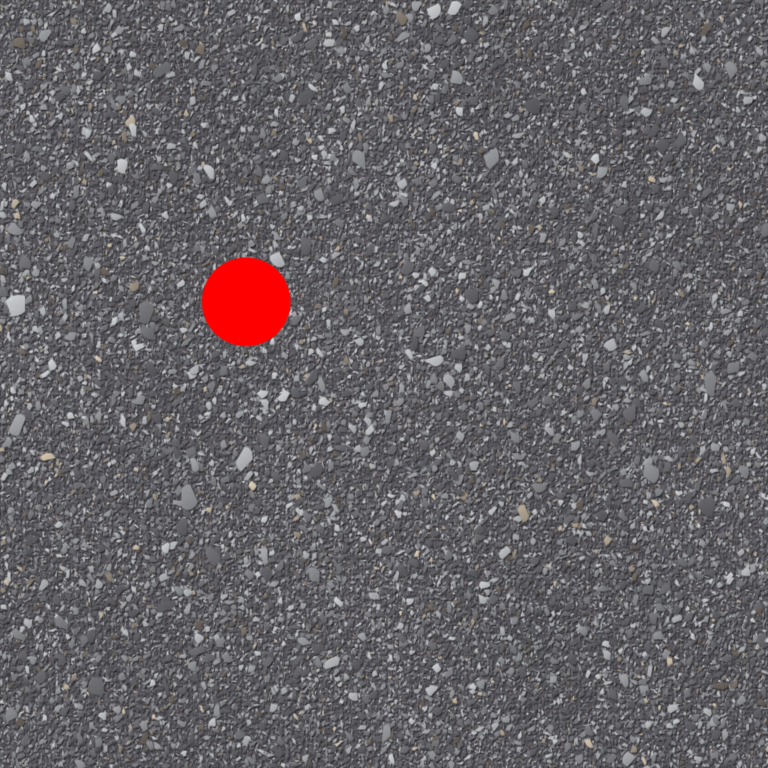
Give the GLSL for this texture, as a WebGL 2 fragment shader.

```glsl
#version 300 es
precision highp float;

#define LAYERS 6
#define FINEST_CELLS 210.0
#define LAYER_RATIO 0.68
#define DENSITY 0.95
#define RARITY 0.14
#define EDGE 0.0014
#define SHADOW 0.30
#define BINDER vec3(0.335, 0.327, 0.35)
#define STONE_DARK vec3(0.36, 0.36, 0.38)
#define STONE_LIGHT vec3(0.79, 0.80, 0.81)
#define DISC vec3(0.3205, 0.607, 0.0577)
#define DISC_COLOUR vec3(1.0, 0.0, 0.0)

uniform vec2 u_resolution;
out vec4 fragColour;

vec4 hash4(vec2 p, float seed) {
    vec4 q = fract(vec4(p.xyx + seed * 7.31, p.y + seed * 3.17)
                   * vec4(0.1031, 0.1030, 0.0973, 0.1099));
    q += dot(q, q.wzxy + 33.33);
    return fract((q.xxyz + q.yzzw) * q.zywx);
}

mat2 rotation(float angle) {
    float c = cos(angle), s = sin(angle);
    return mat2(c, s, -s, c);
}

// Ellipse clipped by two slanted facets, in units of its radius
float chippedStone(vec2 p, float aspect, vec2 chips) {
    vec2 q = vec2(p.x / aspect, p.y);
    float d = length(q) - 1.0;
    float a = 6.2832 * chips.x;
    float b = a + 1.5 + 2.5 * chips.y;
    d = max(d, dot(q, vec2(cos(a), sin(a))) - 0.62);
    d = max(d, dot(q, vec2(cos(b), sin(b))) - 0.72);
    return d * aspect;
}

// Broad, faint unevenness from layered sines
float mottling(vec2 p) {
    float sum = 0.0, amplitude = 0.5;
    for (int i = 0; i < 4; i++) {
        p = rotation(1.1) * p * 1.9 + 2.7;
        sum += amplitude * sin(p.x + 1.3 * sin(p.y)) * sin(p.y * 1.2);
        amplitude *= 0.6;
    }
    return sum;
}

// One jittered grid of stones, painted over the colour beneath
vec3 paintStones(vec3 colour, vec2 uv, float cells, float density, float seed) {
    vec2 home = floor(uv * cells);
    vec2 light = normalize(vec2(-0.6, 0.8));
    for (int j = -1; j <= 1; j++)
    for (int i = -1; i <= 1; i++) {
        vec2 id = home + vec2(i, j);
        vec4 place = hash4(id, seed);
        vec4 look = hash4(id, seed + 11.0);
        vec4 shape = hash4(id, seed + 23.0);
        if (place.z > density) continue;

        // Upright stones with a scattered lean
        float radius = mix(0.27, 0.54, look.x) / cells;
        float lean = (place.w + shape.z - 1.0) * 1.7 - 0.2;
        mat2 turn = rotation(-lean);
        vec2 offset = (uv - (id + 0.1 + 0.8 * place.xy) / cells) / radius;
        float aspect = mix(0.42, 0.85, look.y);
        float d = chippedStone(turn * offset, aspect, shape.xy) * radius;

        // Shadow thrown to the lower right
        vec2 shadowOffset = offset + light * 0.0022 / radius;
        float shade = chippedStone(turn * shadowOffset, aspect, shape.xy) * radius;
        colour *= 1.0 - SHADOW * smoothstep(EDGE, -EDGE, shade);

        // Mostly grey faces, a few bright or warm
        vec3 stone = mix(STONE_DARK, STONE_LIGHT, pow(look.z, 2.1));
        stone *= mix(vec3(1.0), vec3(1.08, 0.99, 0.86), step(0.94, look.w));
        stone *= 1.0 + 0.10 * clamp(dot(offset, light), -1.0, 1.0);
        colour = mix(colour, stone, 0.95 * smoothstep(EDGE, -EDGE, d));
    }
    return colour;
}

void main() {
    vec2 uv = gl_FragCoord.xy / min(u_resolution.x, u_resolution.y);

    // Dark binder with a fine ripple
    vec3 colour = BINDER * (1.0 + 0.10 * mottling(uv * 90.0));

    // Stones from fine and crowded to coarse and rare
    float cells = FINEST_CELLS;
    for (int i = 0; i < LAYERS; i++) {
        float level = float(i);
        float density = DENSITY * exp(-RARITY * level * level);
        density *= 1.0 + 0.06 * level * (0.5 - uv.x);
        colour = paintStones(colour, uv, cells, density, level * 5.0 + 1.0);
        cells *= LAYER_RATIO;
    }
    colour *= 1.0 + 0.04 * mottling(uv * 3.0);

    // Flat disc on top
    float disc = length(uv - DISC.xy) - DISC.z;
    colour = mix(colour, DISC_COLOUR, smoothstep(0.0015, -0.0015, disc));
    fragColour = vec4(colour, 1.0);
}
```
